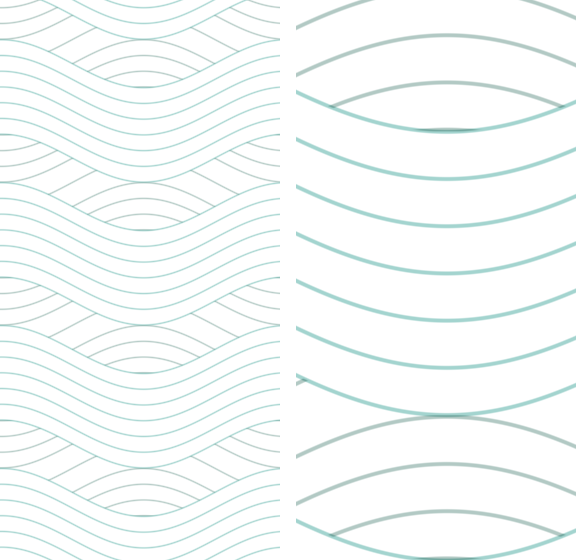
Left: the whole. Right: its middle third, enlarged.
Write a Shadertoy shader that draws this pattern.

```glsl
// Fine teal contour lines in overlapping wave bands, with a mirrored set behind.

const float TAU = 6.2831853;
const float PERIOD = 0.5104;               // vertical repeat, in canvas widths
const float SPACING = 0.0562;              // between lines of one band
const float BAND = 6.0 * SPACING;          // seven lines per band
const float HALF_GAP = 0.5 * (PERIOD - BAND);

// x: depth below the band's top line, y: scale from depth to true distance
vec2 waveDepth(vec2 p, float side) {
    float k = TAU / 1.016;
    float amp = side * 0.0856;
    float phase = k * (p.x - 0.005);
    float top = 0.2276 - amp * cos(phase);
    float slope = amp * k * sin(phase);
    float depth = mod(p.y - top + HALF_GAP, PERIOD) - HALF_GAP;
    return vec2(depth, inversesqrt(1.0 + slope * slope));
}

float lineDistance(float depth) {
    float nearest = clamp(round(depth / SPACING), 0.0, 6.0);
    return abs(depth - nearest * SPACING);
}

float stroke(float d, float px) {
    return 1.0 - smoothstep(0.0023 - px, 0.0023 + px, d);
}

void mainImage(out vec4 fragColor, in vec2 fragCoord) {
    float px = 1.0 / iResolution.x;
    vec2 p = vec2(fragCoord.x, iResolution.y - fragCoord.y) * px;

    vec2 front = waveDepth(p, 1.0);
    vec2 back = waveDepth(p, -1.0);

    // Rear lines, plus one single line midway between rear bands
    float rearDist = lineDistance(back.x);
    rearDist = min(rearDist, min(back.x + HALF_GAP, BAND + HALF_GAP - back.x));

    // Rear lines show only in the gaps of the front bands
    float outside = max(-front.x, front.x - BAND) * front.y;
    float rear = stroke(rearDist * back.y, px) * smoothstep(-px, px, outside);

    float fore = stroke(lineDistance(front.x) * front.y, px);

    // Multiplied inks darken where the two sets touch
    vec3 color = mix(vec3(1.0), vec3(0.70, 0.79, 0.77), rear);
    color *= mix(vec3(1.0), vec3(0.64, 0.83, 0.81), fore);
    fragColor = vec4(color, 1.0);
}
```
